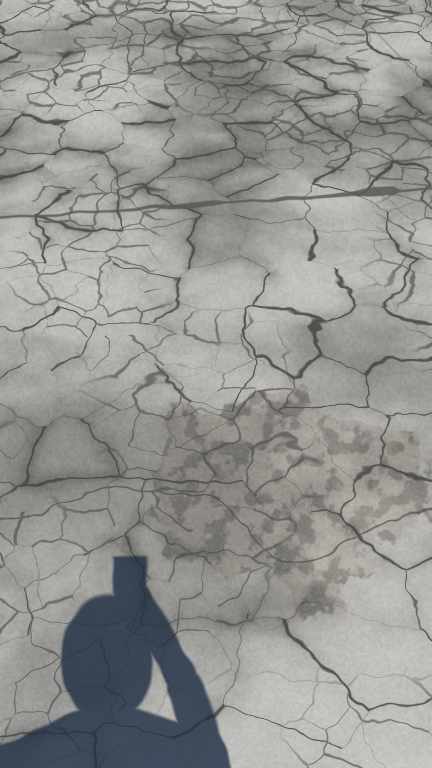
A WebGL 2 fragment shader for this texture:

```glsl
#version 300 es
precision highp float;
// Sunlit cracked concrete receding from the viewer, with a cast shadow low on the left.
// Warped Voronoi borders in ground space make the cracks; fractal noise makes the
// stains and grain; a few distance functions make the shadow and the slab joint.

uniform vec2 u_resolution;
out vec4 fragColor;

const vec3 LIGHT = vec3(0.765, 0.757, 0.746);
const vec3 STAIN = vec3(0.445, 0.445, 0.435);
const vec3 CRACK = vec3(0.27, 0.27, 0.26);
const vec3 WARM = vec3(0.96, 0.935, 0.90);
const vec3 SHADE = vec3(0.345, 0.415, 0.51);
const float TILT = 0.55;        // foreshortening toward the top
const float CELLS = 7.2;        // large cracked plates per ground unit
const float FINE_CELLS = 14.5;  // small plates
const float CRACK_WIDTH = 0.0021;

vec2 hash2(vec2 p) {
  vec3 q = fract(p.xyx * vec3(0.1031, 0.1030, 0.0973));
  q += dot(q, q.yzx + 33.33);
  return fract((q.xx + q.yz) * q.zy);
}

float noise(vec2 p) {
  vec2 i = floor(p), f = fract(p);
  f = f * f * (3.0 - 2.0 * f);
  vec2 e = vec2(0.0, 1.0);
  return mix(mix(hash2(i).x, hash2(i + e.yx).x, f.x),
             mix(hash2(i + e.xy).x, hash2(i + e.yy).x, f.x), f.y);
}

float fbm(vec2 p) {
  float sum = 0.0, amp = 0.52;
  for (int i = 0; i < 5; i++) {
    sum += amp * noise(p);
    p = mat2(1.6, 1.2, -1.2, 1.6) * p + 7.3;
    amp *= 0.5;
  }
  return sum;
}

float stroke(float d, float halfWidth, float px) {
  return 1.0 - smoothstep(max(halfWidth - px, 0.0), halfWidth + px, d);
}

// x: crack line, y: dirt beside it; jac turns ground normals into screen gradients
vec2 cracks(vec2 ground, float cells, mat2 jac, float px) {
  vec2 g = ground * cells, base = floor(g), nearest = vec2(9.0), home = base;
  for (int k = 0; k < 9; k++) {
    vec2 id = base + vec2(k % 3 - 1, k / 3 - 1);
    vec2 r = id + 0.05 + 0.9 * hash2(id) - g;
    if (dot(r, r) < dot(nearest, nearest)) { nearest = r; home = id; }
  }
  vec2 result = vec2(0.0);
  for (int k = 0; k < 25; k++) {
    vec2 id = home + vec2(k % 5 - 2, k / 5 - 2);
    if (id == home) continue;
    vec2 r = id + 0.05 + 0.9 * hash2(id) - g;
    vec2 n = normalize(r - nearest);
    float d = dot(0.5 * (nearest + r), n) / (cells * length(jac * n));
    float strength = hash2(home + id + 51.7).y;
    float line = stroke(d, CRACK_WIDTH * strength * strength, px);
    result = max(result, vec2(line * smoothstep(0.02, 0.6, strength),
                              exp(-d / 0.011) * strength));
  }
  return result;
}

float segment(vec2 p, vec2 a, vec2 b) {
  vec2 v = b - a;
  return length(p - a - v * clamp(dot(p - a, v) / dot(v, v), 0.0, 1.0));
}

// Head, raised arm with a small box in hand, and sloping shoulders
float figure(vec2 p) {
  vec2 box = abs(p - vec2(0.169, 0.241)) - vec2(0.021, 0.033);
  float d = length(max(box, 0.0)) + min(max(box.x, box.y), 0.0) - 0.001;
  d = min(d, (length((p - vec2(0.139, 0.141)) / vec2(0.059, 0.085)) - 1.0) * 0.06);
  d = min(d, segment(p, vec2(0.178, 0.223), vec2(0.245, 0.102)) - 0.020);
  d = min(d, segment(p, vec2(0.243, 0.102), vec2(0.279, -0.01)) - 0.025);
  float side = p.x - 0.137;
  float shoulders = 0.9 * (p.y - 0.092 + max(-0.47 * side, 0.33 * side));
  return min(d, max(shoulders, p.x - 0.27));
}

void main() {
  vec2 p = gl_FragCoord.xy / u_resolution.y;
  float px = 1.0 / u_resolution.y;

  // Ground plane and its screen derivatives
  float w = 1.0 - TILT * p.y;
  vec2 ground = vec2(p.x - 0.28, p.y) / w;
  mat2 jac = mat2(1.0 / w, (p.x - 0.28) * TILT / (w * w), 0.0, 1.0 / (w * w));
  vec2 sway = vec2(fbm(ground * 7.0), fbm(ground * 7.0 + 31.0)) - 0.5;
  vec2 jag = vec2(noise(ground * 55.0), noise(ground * 55.0 + 17.0)) - 0.5;
  vec2 bent = ground + 0.085 * sway + 0.007 * jag + 3.0;

  // Cloudy stains, dirt along cracks, rough worn patch
  float cloud = fbm(ground * vec2(3.2, 4.0) + 11.0);
  float mottled = fbm(ground * 24.0 + 5.0);
  float dirty = smoothstep(0.40, 0.66, fbm(ground * 3.6 + 23.0));
  vec2 big = cracks(bent, CELLS, jac, px);
  vec2 fine = cracks(bent + 9.0, FINE_CELLS, jac, px);
  float fineZone = smoothstep(0.46, 0.62, noise(ground * 4.0 + 2.0) + 0.12 * p.y);
  float stain = 0.62 * smoothstep(0.36, 0.82, cloud + 0.22 * (mottled - 0.5) + 0.05 * p.y);
  stain += big.y * mix(0.12, 0.75, dirty) * (0.45 + mottled) + 0.2 * fine.y * fineZone * dirty;
  float worn = 1.0 - length((p - vec2(0.39, 0.36)) / vec2(0.19, 0.14));
  worn = smoothstep(0.0, 0.06, worn + 1.1 * (fbm(p * 17.0) - 0.5));
  stain += worn * (0.05 + 0.4 * smoothstep(0.45, 0.65, fbm(p * 60.0)));
  vec3 color = mix(LIGHT, STAIN, min(stain, 0.95)) * mix(vec3(1.0), WARM, worn * 0.6);
  color += 0.05 * (noise(p * 330.0) - 0.5) + 0.05 * (mottled - 0.5);

  // Crack lines, and one wide broken crack across the lower part
  float ink = max(big.x * 0.85, fine.x * fineZone * 0.6);
  float path = 0.318 + 0.04 * smoothstep(0.0, 0.15, p.x) - 0.09 * smoothstep(0.27, 0.37, p.x)
             + 0.07 * smoothstep(0.38, 0.56, p.x) + 0.03 * sway.x + 0.008 * jag.y;
  float gape = smoothstep(0.32, 0.38, p.x) * smoothstep(0.4, 0.75, noise(p * 19.0));
  ink = max(ink, stroke(abs(p.y - path) * 0.8, 0.0008 + 0.0038 * gape, px) * (0.65 + 0.35 * gape));
  color = mix(color, CRACK, ink);

  // Ragged slab joint and a faint straight groove near the top right
  float joint = abs(p.y - 0.716 - 0.069 * p.x - 0.004 * (noise(p * 40.0) - 0.5));
  float chipped = smoothstep(0.45, 0.8, noise(p * vec2(22.0, 9.0))) * smoothstep(0.1, 0.4, p.x);
  color = mix(color, STAIN * 0.78, 0.85 * stroke(joint, 0.0016 + 0.0045 * chipped, px));
  float groove = abs(p.y - 1.0 + 1.03 * (p.x - 0.449)) * 0.7;
  color = mix(color, STAIN, 0.45 * stroke(groove, 0.001, px));

  // Cast shadow
  float edge = figure(p + 0.004 * (vec2(noise(p * 45.0), noise(p * 45.0 + 8.0)) - 0.5));
  float shade = 1.0 - smoothstep(-0.003, 0.003, edge);
  vec3 shaded = mix(color, vec3(0.69), 0.5) * SHADE;
  fragColor = vec4(clamp(mix(color, shaded, shade), 0.0, 1.0), 1.0);
}
```
